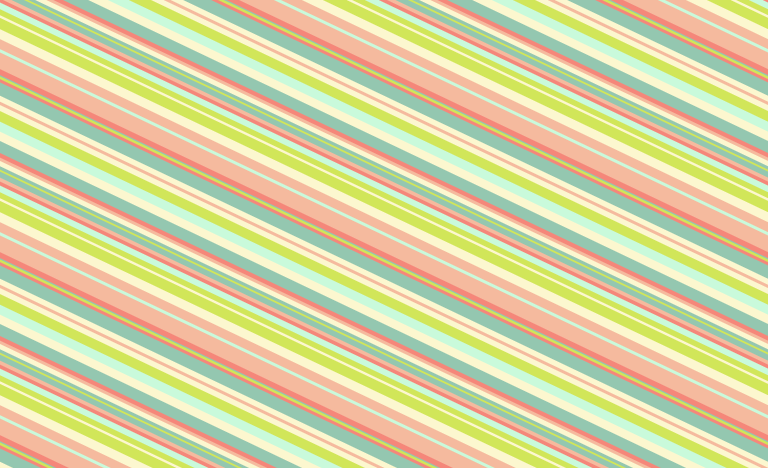
Reproduce this pattern procedurally as a Shadertoy shader.

```glsl
const int STRIPES = 28;

// Stripe widths, in 275ths of one repeat
const float widths[STRIPES] = float[](
    6., 10., 9., 4., 17., 15., 15., 5., 25., 9., 2., 4., 5., 20.,
    9., 5., 9., 16., 15., 14., 18., 7., 5., 8., 5., 3., 9., 6.);

// Palette index of each stripe
const int inks[STRIPES] = int[](
    5, 1, 3, 2, 3, 2, 4, 1, 4, 5, 0, 3, 5, 0,
    2, 4, 2, 3, 1, 2, 0, 5, 4, 2, 0, 3, 0, 4);

const vec3 palette[6] = vec3[](
    vec3(.58, .78, .69),   // teal
    vec3(.79, .98, .86),   // mint
    vec3(.99, .97, .81),   // cream
    vec3(.82, .90, .35),   // lime
    vec3(.96, .73, .62),   // salmon
    vec3(.96, .53, .48));  // coral

vec3 stripeColor(float position, float blur) {
    vec3 color = palette[inks[STRIPES - 1]];
    float edge = 0.;
    // The extra step blends the end of a repeat into the next one
    for (int i = 0; i <= STRIPES; i++) {
        int k = i % STRIPES;
        float coverage = clamp((position - edge) / blur + .5, 0., 1.);
        color = mix(color, palette[inks[k]], coverage);
        edge += widths[k];
    }
    return color;
}

void mainImage(out vec4 fragColor, in vec2 fragCoord) {
    vec2 uv = fragCoord / iResolution.xy;

    // Two repeats across, about two and a half down
    vec2 repeats = vec2(2., 2.557);
    float phase = repeats.y * (1. - uv.y) - repeats.x * uv.x + .008;

    // One pixel measured across the stripes
    float blur = 275. * length(repeats / iResolution.xy);
    fragColor = vec4(stripeColor(275. * fract(phase), blur), 1.);
}
```
